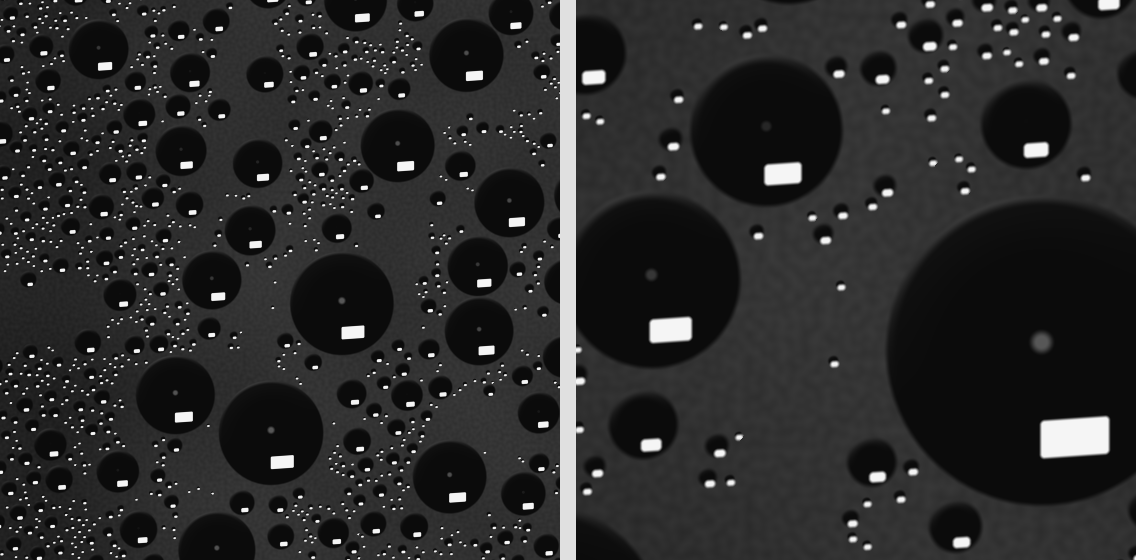
Left, the full canvas; right, a detail of the centre.
A three.js fragment shader for this texture:

```glsl
// Dark condensation drops on a grey pane, each with a bright window reflection.
// Rotated jittered grids, from coarse to fine, hold one drop per cell; a drop
// is dropped where a larger one is in the way, so small ones fill the gaps.

varying vec2 vUv;

const int LEVELS = 6;
const float COARSEST_CELL = 0.26;
const float CELL_RATIO = 0.55;
const vec2 RADIUS_RANGE = vec2(0.20, 0.40);   // share of the cell
const float PRESENCE = 0.85;
const float HALO = 1.04;                      // clear space around large drops
const float BARE_LEVEL = 0.27;                // noise above this keeps fine drops off
const float EDGE_WIDTH = 0.004;
const float SEED = 5.0;

const float PANE_LEFT = 0.135;
const float PANE_RIGHT = 0.195;
const float BODY = 0.042;
const float RIM = 0.20;
const float WINDOW = 0.96;
const vec2 WINDOW_OFFSET = vec2(0.21, -0.55); // in drop radii
const vec2 WINDOW_HALF = vec2(0.20, 0.105);
const vec2 WINDOW_MIN = vec2(0.0016, 0.0013); // in canvas units
const float WINDOW_TILT = 0.07;

vec3 hash3(vec3 p) {
  p = fract(p * vec3(0.1031, 0.1030, 0.0973));
  p += dot(p, p.yxz + 33.33);
  return fract((p.xxy + p.yxx) * p.zyx);
}

float cornerSlope(vec2 corner, vec2 offset) {
  float angle = 6.2832 * hash3(vec3(corner, 91.0)).x;
  return dot(vec2(cos(angle), sin(angle)), offset);
}

float gradientNoise(vec2 p) {
  vec2 i = floor(p), f = fract(p);
  vec2 u = f * f * f * (f * (f * 6.0 - 15.0) + 10.0);
  vec2 e = vec2(1.0, 0.0);
  float low = mix(cornerSlope(i, f), cornerSlope(i + e, f - e), u.x);
  float high = mix(cornerSlope(i + e.yx, f - e.yx), cornerSlope(i + 1.0, f - 1.0), u.x);
  return mix(low, high, u.y);
}

float cellSize(float level) { return COARSEST_CELL * pow(CELL_RATIO, level); }

mat2 gridTurn(float level) {
  float a = 0.4 + 1.3 * level;
  return mat2(cos(a), sin(a), -sin(a), cos(a));
}

vec2 toGrid(vec2 p, float level) { return gridTurn(level) * p / cellSize(level); }

// Centre and radius of the drop in a cell; radius 0 if the cell is empty
vec3 dropInCell(vec2 cell, float level) {
  vec3 h = hash3(vec3(cell + 60.0, level * 7.0 + SEED));
  float share = mix(RADIUS_RANGE.x, RADIUS_RANGE.y, h.z);
  vec2 local = 0.5 + (h.xy - 0.5) * (1.0 - 2.0 * share);
  vec2 centre = (cell + local) * cellSize(level) * gridTurn(level);

  // Large drops gather towards the right
  float crowd = mix(smoothstep(0.08, 0.45, centre.x), 1.0, smoothstep(0.0, 3.5, level));
  float chance = hash3(vec3(cell + 90.0, level * 3.0 + 40.0 + SEED)).x;
  bool present = chance < PRESENCE * crowd;
  if (level > 2.5 && gradientNoise(centre * 4.0 + 3.7) > BARE_LEVEL) present = false;
  return vec3(centre, present ? share * cellSize(level) : 0.0);
}

bool isBlocked(vec3 drop, float level) {
  for (int k = 0; k < LEVELS; k++) {
    float larger = float(k);
    if (larger > level - 0.5) break;
    vec2 corner = floor(toGrid(drop.xy, larger) - 0.5);
    for (int n = 0; n < 4; n++) {
      vec2 step2 = vec2(mod(float(n), 2.0), floor(float(n) / 2.0));
      vec3 other = dropInCell(corner + step2, larger);
      float reach = other.z * HALO + 0.8 * drop.z;
      if (other.z > 0.0 && distance(drop.xy, other.xy) < reach) return true;
    }
  }
  return false;
}

float shadeDrop(float tone, vec2 p, vec3 drop) {
  vec2 q = (p - drop.xy) / drop.z;
  float d = length(q);
  float soft = min(0.5, EDGE_WIDTH / drop.z);

  // Dark body with a faint lit arc along the top
  float up = max(0.0, dot(q, vec2(-0.35, 0.85)));
  float body = BODY + 0.03 * up * smoothstep(0.5, 1.0, d);
  body += RIM * up * up * smoothstep(1.0 - 2.2 * soft, 1.0 - 0.6 * soft, d);
  float glint = 1.0 - smoothstep(0.03, 0.09, length(q - vec2(0.0, 0.05)));
  body += 0.3 * glint * smoothstep(0.025, 0.08, drop.z);
  tone = mix(tone, body, 1.0 - smoothstep(1.0 - soft, 1.0, d));

  // Tilted, rounded window reflection
  vec2 w = p - drop.xy - WINDOW_OFFSET * drop.z;
  w.y -= WINDOW_TILT * w.x;
  vec2 halfSize = WINDOW_HALF * drop.z + WINDOW_MIN;
  float corner = min(0.0025, halfSize.y);
  vec2 b = abs(w) - halfSize + corner;
  float box = length(max(b, 0.0)) + min(max(b.x, b.y), 0.0) - corner;
  return mix(tone, WINDOW, 1.0 - smoothstep(-0.0012, 0.0012, box));
}

void main() {
  float tone = mix(PANE_LEFT, PANE_RIGHT, smoothstep(0.0, 0.5, vUv.x));
  tone += 0.03 * gradientNoise(vUv * 5.0) + 0.03 * gradientNoise(vUv * 150.0);
  // Finest drops first, so larger ones lie on top
  for (int k = 0; k < LEVELS; k++) {
    float level = float(LEVELS - 1 - k);
    vec3 drop = dropInCell(floor(toGrid(vUv, level)), level);
    if (drop.z > 0.0 && !isBlocked(drop, level)) tone = shadeDrop(tone, vUv, drop);
  }
  gl_FragColor = vec4(vec3(tone), 1.0);
}
```
